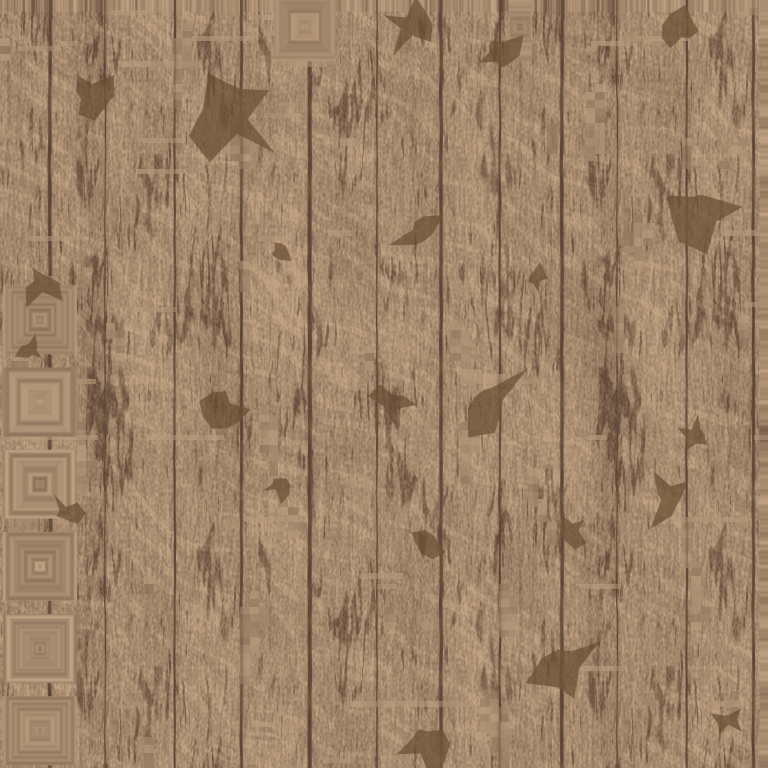
A Shadertoy shader for this texture:

```glsl
#define REPEATS 1.5
#define PLANKS 8.0
#define SEAM_PHASE 0.78
#define PATCH_GRID 5.0
#define PATCH_OPACITY 0.85
#define CRACK_DEPTH 0.50
#define SMEAR_PITCH 0.107
#define DARK_WOOD vec3(0.40, 0.30, 0.23)
#define LIGHT_WOOD vec3(0.72, 0.605, 0.485)
#define SEAM_COLOR vec3(0.36, 0.27, 0.21)
#define PATCH_COLOR vec3(0.45, 0.34, 0.235)

const float TAU = 6.28319;
const float FREE = 4096.0; // noise period for parts that do not repeat
const float CORNERS = 9.0;

// Seam shifts and half widths, in planks
const float SHIFT[8] = float[8](0.0, -0.14, -0.05, -0.01, 0.06, 0.11, 0.11, 0.03);
const float HALF_WIDTH[8] = float[8](0.026, 0.009, 0.016, 0.022, 0.030, 0.011, 0.026, 0.016);

vec2 hash2(vec2 p) {
    vec3 a = fract(p.xyx * vec3(0.1031, 0.1030, 0.0973));
    a += dot(a, a.yzx + 33.33);
    return fract((a.xx + a.yz) * a.zy);
}

float corner(vec2 cell, vec2 offset, vec2 period) {
    return dot(hash2(mod(cell, period) + 7.0) * 2.0 - 1.0, offset);
}

// Gradient noise that wraps after the given lattice period
float noise(vec2 p, vec2 period) {
    vec2 i = floor(p), f = p - i, o = vec2(1, 0);
    vec2 u = f * f * f * (f * (f * 6.0 - 15.0) + 10.0);
    return mix(mix(corner(i, f, period), corner(i + o, f - o, period), u.x),
               mix(corner(i + o.yx, f - o.yx, period), corner(i + 1.0, f - 1.0, period), u.x), u.y);
}

float tiled(vec2 q, vec2 freq) { return noise(q * freq, freq); }

// Signed distance to the nearest plank seam, in planks
float seamDistance(vec2 q) {
    float x = q.x * PLANKS + 0.02 * tiled(q, vec2(8, 14)), nearest = 9.0;
    for (float i = -1.0; i <= 1.0; i++) {
        float k = floor(x) + i;
        int j = int(mod(k, PLANKS));
        nearest = min(nearest, abs(x - k - SEAM_PHASE - SHIFT[j]) - HALF_WIDTH[j]);
    }
    return nearest;
}

// Wood brightness: grain, pale scuffs and thin dark cracks
float woodTone(vec2 q) {
    float tone = 0.80 + 0.26 * tiled(q, vec2(8, 4)) + 0.22 * tiled(q, vec2(90, 9));
    tone += 0.34 * tiled(q, vec2(200, 30)) + 0.42 * tiled(q, vec2(230, 130));
    vec2 s = mat2(0.85, 0.53, -0.53, 0.85) * q + 0.06 * noise(q * 7.0, vec2(FREE));
    float scuff = noise(s * vec2(9, 50), vec2(FREE));
    tone += 0.13 * smoothstep(0.12, 0.22, scuff) - 0.06 * smoothstep(0.15, 0.3, -scuff);
    float band = exp(-pow((fract(q.x) - 0.18) / 0.035, 2.0));
    float wear = 0.7 * tiled(q, vec2(11, 5)) + 0.15 * band + 0.5 * tiled(q, vec2(60, 16));
    float line = 1.0 - smoothstep(0.05, 0.17, abs(tiled(q, vec2(64, 7)) + 0.12 * tiled(q, vec2(90, 60))));
    float crack = line * smoothstep(0.08, 0.20, wear);
    float split = smoothstep(0.34, 0.44, tiled(q, vec2(130, 16)) + 0.4 * wear);
    return tone - 0.08 * band - CRACK_DEPTH * max(crack, 0.8 * split);
}

// Jagged polygon around the origin, positive inside
vec2 vertex(float k, vec2 id) {
    float radius = mix(0.2, 1.0, pow(hash2(id * 9.0 + k * 3.7).x, 1.5));
    return radius * vec2(cos(k * TAU / CORNERS), sin(k * TAU / CORNERS));
}

float shard(vec2 p, vec2 id) {
    float k = floor(mod(atan(p.y, p.x) / TAU * CORNERS, CORNERS));
    vec2 a = vertex(k, id), e = vertex(mod(k + 1.0, CORNERS), id) - a;
    vec2 d = p - a;
    return (e.x * d.y - e.y * d.x) / length(e);
}

float patchMask(vec2 uv, float aa) {
    float mask = 0.0;
    for (int n = 0; n < 9; n++) {
        vec2 id = floor(uv * PATCH_GRID) + vec2(n % 3, n / 3) - 1.0;
        vec2 h = hash2(id + 41.0), centre = (id + 0.15 + 0.7 * h) / PATCH_GRID;
        float size = mix(0.026, 0.085, pow(hash2(id + 83.0).x, 2.0));
        float inside = shard((uv - centre) / size, id + 17.0) * size;
        mask = max(mask, smoothstep(-aa, aa, inside) * step(0.1, hash2(id + 5.0).y));
    }
    return mask;
}

// Stripes pulled outward from a centre as nested frames
float frameTone(vec2 d, float id) {
    float m = max(abs(d.x), abs(d.y));
    return 0.78 + 0.6 * noise(vec2(m * 190.0, id + 0.5), vec2(FREE)) + 0.03 * sign(abs(d.x) - abs(d.y));
}

float boxMask(vec2 d, vec2 halfSize, float aa) {
    vec2 e = smoothstep(-aa, aa, halfSize - abs(d));
    return e.x * e.y;
}

void mainImage(out vec4 fragColor, in vec2 fragCoord) {
    vec2 uv = fragCoord / iResolution.xy;
    float aa = 0.75 / iResolution.y;
    vec2 q = min(uv, vec2(0.990, 0.986)) * REPEATS; // edges are stretched
    float tone = woodTone(q);

    // Small stretched blocks and thin level bands
    vec2 cell = floor(uv * vec2(80, 100));
    float block = step(0.31, noise(cell * vec2(0.3, 0.08), vec2(FREE)));
    tone = mix(tone, 0.55 + 0.45 * hash2(cell).x, 0.8 * block);
    float row = floor(uv.y * 150.0);
    float strip = step(0.8, hash2(vec2(row, 3)).x) * step(0.26, noise(vec2(uv.x * 7.0, row * 0.37), vec2(FREE)));
    tone = mix(tone, 0.85 + 0.2 * hash2(vec2(floor(uv.x * 70.0), row)).y, 0.7 * strip);

    // Seams with a faint shadow
    float gap = seamDistance(q);
    float seam = 1.0 - smoothstep(-1.0, 1.0, gap / (aa * REPEATS * PLANKS));
    tone -= 0.16 * exp(-max(gap, 0.0) * 35.0);
    seam *= (0.9 + 0.5 * tiled(q, vec2(8, 20))) * (1.0 - 0.7 * max(block, strip));

    // Framed smears: a column at the left, two at the top
    float level = floor((uv.y + 0.005) / SMEAR_PITCH);
    vec2 d = uv - vec2(0.052, (level + 0.5) * SMEAR_PITCH - 0.005);
    float frame = boxMask(d, vec2(0.048, 0.045), aa) * step(level, 5.0);
    tone = mix(tone, frameTone(d, level), frame);
    for (float i = 0.0; i < 2.0; i++) {
        vec2 t = uv - vec2(0.397 + 0.28 * i, 0.965);
        float top = boxMask(t, vec2(0.04 - 0.025 * i, 0.045), aa);
        tone = mix(tone, frameTone(t, 20.0 + i), top);
        frame = max(frame, top);
    }

    vec3 color = mix(DARK_WOOD, LIGHT_WOOD, clamp(tone, 0.0, 1.1));
    color = mix(color, SEAM_COLOR, clamp(seam, 0.0, 1.0) * (1.0 - frame));
    vec3 stain = PATCH_COLOR * (0.86 + 0.18 * tone);
    color = mix(color, stain, PATCH_OPACITY * patchMask(uv, aa));
    fragColor = vec4(color, 1.0);
}
```
